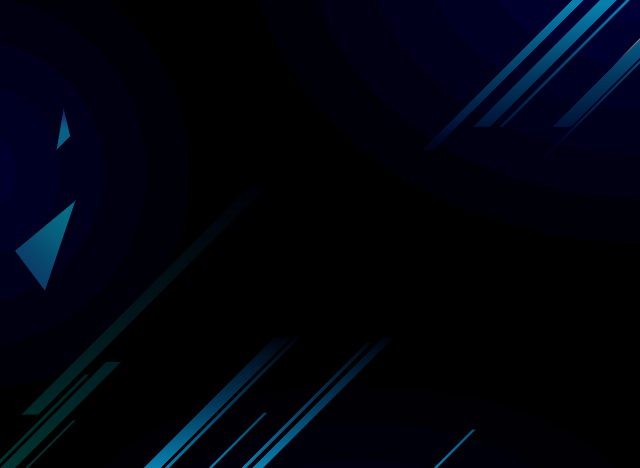
Give the GLSL for this background, as a Shadertoy shader.

```glsl
// Dark night backdrop with banded blue glows, bundles of slanted light
// stripes and two glassy shards. Glows are stepped ellipses, stripes are
// sheared boxes, shards are triangles from edge distances.

const vec3 DEEP_BLUE = vec3(0.0, 0.0, 0.21);
const vec3 MID_CYAN = vec3(0.01, 0.23, 0.38);
const vec3 BRIGHT_CYAN = vec3(0.03, 0.50, 0.68);

// Each stripe: left and right offset along the base, lower and upper end.
const vec4 UPPER[5] = vec4[5](
    vec4(0.223, 0.247, 0.679, 1.1), vec4(0.282, 0.318, 0.729, 1.1),
    vec4(0.338, 0.346, 0.729, 1.1), vec4(0.452, 0.491, 0.729, 1.1),
    vec4(0.496, 0.503, 0.661, 1.1));
const vec4 TEAL[4] = vec4[4](
    vec4(-0.068, -0.032, 0.114, 0.598), vec4(0.0, 0.032, -0.1, 0.227),
    vec4(-0.018, -0.009, -0.1, 0.200), vec4(0.054, 0.060, -0.1, 0.102));
const vec4 LOWER[6] = vec4[6](
    vec4(0.307, 0.343, -0.1, 0.279), vec4(0.352, 0.361, -0.1, 0.279),
    vec4(0.446, 0.453, -0.1, 0.118), vec4(0.516, 0.526, -0.1, 0.268),
    vec4(0.539, 0.562, -0.1, 0.279), vec4(0.927, 0.934, -0.1, 0.082));

// Soft coverage of the interval lo..hi
float span(float x, float lo, float hi, float soft) {
    return clamp((x - lo) / soft + 0.5, 0.0, 1.0)
         * clamp((hi - x) / soft + 0.5, 0.0, 1.0);
}

// Box sheared to 45 degrees, with level ends
float stripe(vec2 p, vec4 s, float soft) {
    return span(p.x - p.y, s.x, s.y, soft) * span(p.y, s.z, s.w, soft);
}

// Elliptic glow that rises in evenly spaced steps towards its centre
float bandedGlow(vec2 p, vec2 centre, vec2 radius, float bands, float soft) {
    float level = max(1.0 - length((p - centre) / radius), 0.0) * bands;
    float edge = soft * bands / min(radius.x, radius.y);
    return (floor(level) + smoothstep(0.0, edge, fract(level))
            * step(0.0001, level)) / bands;
}

// Signed distance to the line a-b, positive on its left
float sideOf(vec2 p, vec2 a, vec2 b) {
    vec2 d = normalize(b - a);
    return d.x * (p.y - a.y) - d.y * (p.x - a.x);
}

// Triangle with counter-clockwise corners
float triangle(vec2 p, vec2 a, vec2 b, vec2 c, float soft) {
    float inside = min(sideOf(p, a, b), min(sideOf(p, b, c), sideOf(p, c, a)));
    return clamp(inside / soft + 0.5, 0.0, 1.0);
}

// Three-colour ramp from dim to bright
vec3 ramp(vec3 dim, vec3 middle, vec3 bright, float t) {
    t = clamp(t, 0.0, 1.0);
    return t < 0.5 ? mix(dim, middle, t * 2.0) : mix(middle, bright, t * 2.0 - 1.0);
}

void mainImage(out vec4 fragColor, in vec2 fragCoord) {
    vec2 p = fragCoord / iResolution.y;
    float soft = 1.0 / iResolution.y;

    // Glows in the upper right, at the left and along the base
    float corner = bandedGlow(p, vec2(1.375, 1.14), vec2(0.84, 0.66), 7.0, soft);
    float left = bandedGlow(p, vec2(-0.054, 0.634), vec2(0.46, 0.468), 5.0, soft);
    float base = bandedGlow(p, vec2(0.768, -0.143), vec2(0.616, 0.321), 4.0, soft);
    vec3 color = DEEP_BLUE * (1.15 * corner + 0.8 * left + 0.4 * base);

    // Stripe bundles
    float upper = 0.0;
    float teal = 0.0;
    float lower = 0.0;
    for (int i = 0; i < 5; i++) upper = max(upper, stripe(p, UPPER[i], soft));
    for (int i = 0; i < 4; i++) teal = max(teal, stripe(p, TEAL[i], soft));
    for (int i = 0; i < 6; i++) lower = max(lower, stripe(p, LOWER[i], soft));

    vec3 upperTint = ramp(vec3(0.0, 0.03, 0.17), MID_CYAN, BRIGHT_CYAN,
                          (p.y - 0.70) / 0.29);
    vec3 tealTint = ramp(vec3(0.0, 0.0, 0.03), vec3(0.0, 0.09, 0.11),
                         vec3(0.0, 0.20, 0.19), 1.0 - p.y / 0.6);
    vec3 lowerTint = ramp(vec3(0.0, 0.01, 0.05), MID_CYAN * 0.9, BRIGHT_CYAN,
                          1.0 - p.y / 0.28);
    color = mix(color, upperTint, upper * smoothstep(0.63, 0.74, p.y));
    color = mix(color, tealTint, teal);
    color = mix(color, lowerTint, lower);

    // Pale rim on the rightmost broad stripe
    float rim = stripe(p, vec4(0.449, 0.4525, 0.86, 1.1), soft);
    color = mix(color, vec3(0.55, 0.50, 0.52), rim * smoothstep(0.85, 0.92, p.y));

    // Shards
    float small = triangle(p, vec2(0.136, 0.768), vec2(0.121, 0.680),
                           vec2(0.150, 0.709), soft);
    float large = triangle(p, vec2(0.161, 0.571), vec2(0.032, 0.464),
                           vec2(0.096, 0.379), soft);
    vec3 smallTint = mix(vec3(0.03, 0.38, 0.52), vec3(0.08, 0.12, 0.42),
                         smoothstep(0.72, 0.77, p.y));
    vec3 largeTint = mix(vec3(0.04, 0.23, 0.40), vec3(0.02, 0.42, 0.52),
                         smoothstep(0.45, 0.70, p.x + p.y));
    color = mix(color, smallTint, small);
    color = mix(color, largeTint, large);

    fragColor = vec4(color, 1.0);
}
```
